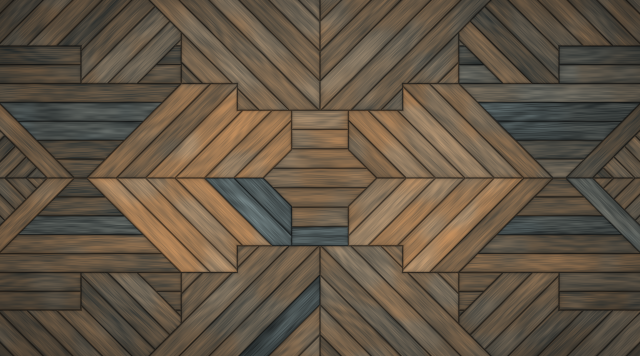
Reproduce this texture procedurally as a Shadertoy shader.

```glsl
#define SPAN 4.26          // layout units over the canvas height
#define DIAG 0.7071        // scale of 45 degree distances
#define SEAM_WIDTH 0.005
#define SEAM_DEPTH 0.50
#define GRAIN 0.38
#define PLANK_VARIETY 0.13
#define VIGNETTE 0.36

// Wood kinds, in laying order
const int ROWS = 0, CORNER = 1, VEE = 2, CHEVRON = 3, CORE = 4, BAND = 5, INSET = 6;

struct Wood {
    float seam;    // distance to the border of the panel
    vec2 grain;    // position along and across the planks
    float width;
    int kind;
};

float hash(vec2 p) {
    return fract(sin(dot(p, vec2(127.1, 311.7))) * 43758.5);
}

float noise(vec2 p) {
    vec2 i = floor(p), f = fract(p);
    f = f * f * (3.0 - 2.0 * f);
    return mix(mix(hash(i), hash(i + vec2(1, 0)), f.x),
               mix(hash(i + vec2(0, 1)), hash(i + vec2(1, 1)), f.x), f.y);
}

// Lays a panel over the earlier ones where its distance d is negative
void lay(inout Wood w, float d, vec2 grain, float width, int kind) {
    if (d < 0.0) w = Wood(-d, grain, width, kind);
    else w.seam = min(w.seam, d);
}

Wood layPanels(vec2 p) {
    vec2 q = abs(p);
    float s = (q.x + q.y) * DIAG, t = (q.x - q.y) * DIAG;
    Wood w = Wood(9.0, p, 0.226, ROWS);

    float corner = max(3.32 * DIAG - s, min(1.58 - q.y, max(1.13 - q.y, q.x - 2.86)));
    lay(w, corner, vec2(t, s - 3.32 * DIAG), 0.25, CORNER);

    float vee = max(0.81 - q.y, min(t + 0.06, q.x - 1.66));
    lay(w, vee, vec2(s, t + 0.06), 0.253, VEE);

    float chevron = max(max(s - 2.79 * DIAG, q.y - 1.13), min(q.y - 0.81, 0.99 - q.x));
    lay(w, chevron, vec2(t, s - 0.68 * DIAG), 0.2487, CHEVRON);

    float core = max(q.y - 0.81, min(q.x - 0.34, s - 0.68 * DIAG));
    lay(w, core, p + vec2(0.0, 0.1165), 0.233, CORE);

    lay(w, 2.94 * DIAG - t, vec2(s, t - 2.94 * DIAG), 0.23, BAND);
    lay(w, 3.26 * DIAG - t, vec2(t, s - 3.26 * DIAG), 0.18, INSET);

    // Joints on the mirror axes
    if (w.kind == VEE) w.seam = min(w.seam, q.x);
    if (w.kind == CHEVRON || w.kind >= BAND) w.seam = min(w.seam, q.y);
    return w;
}

// Lightness in x and weathering in y of one plank; side is 1 on the right and top
vec2 plankTone(int kind, float row, vec2 side) {
    bool lowerLeft = side.x + side.y == 0.0;
    if (kind == ROWS) {
        bool slate = row == 2.0 || row == 3.0 || row == -3.0;
        bool warm = row == -4.0 - side.x;
        return slate ? vec2(0.30, 0.75) : vec2(warm ? 0.45 : 0.36, 0.35 * side.x * side.y);
    }
    if (kind == CHEVRON) {
        if (lowerLeft && row < 2.0) return vec2(0.31, 0.95);
        float outer = step(4.0, row) * side.y + step(5.0, row) * side.x * (1.0 - side.y);
        float inner = step(row, 0.0) * side.x;
        return vec2(0.60 - 0.12 * outer - 0.10 * inner, 0.0);
    }
    if (kind == VEE) return lowerLeft && row == -4.0 ? vec2(0.29, 0.9) : vec2(0.46, 0.1);
    if (kind == CORE) return row == -3.0 ? vec2(0.30, 0.9) : vec2(0.46, 0.0);
    if (kind == BAND) return vec2(0.45 - 0.09 * side.x, 0.7 * side.x * (1.0 - side.y));
    return vec2(0.41, 0.1);
}

// Streaks, wavy growth rings and broad stains
float woodGrain(vec2 g, float seed) {
    g += vec2(seed * 37.0, seed * 19.0);
    float streaks = 0.45 * noise(g * vec2(2.5, 34.0)) + 0.55 * noise(g * vec2(7.0, 85.0));
    float bend = noise(g * vec2(1.4, 5.0));
    float rings = 0.5 + 0.5 * sin(g.y * 52.0 + bend * 15.0);
    float stains = noise(g * vec2(2.5, 7.0));
    return 0.56 * streaks + 0.14 * rings + 0.30 * stains;
}

void mainImage(out vec4 fragColor, in vec2 fragCoord) {
    vec2 uv = fragCoord / iResolution.xy;
    vec2 p = (fragCoord - 0.5 * iResolution.xy) / iResolution.y * SPAN;
    float pixel = SPAN / iResolution.y;
    Wood w = layPanels(p);

    // Individual plank
    float row = floor(w.grain.y / w.width);
    float across = (fract(w.grain.y / w.width) - 0.5) * w.width;
    float seam = min(w.seam, 0.5 * w.width - abs(across));
    vec2 side = w.kind == CORE ? vec2(0.0) : step(vec2(0.0), p);
    vec2 plank = vec2(row + 23.0 * float(w.kind), side.x + 2.0 * side.y);
    float seed = hash(plank + 3.7);

    // Tone and colour, brightest around the centre
    vec2 finish = plankTone(w.kind, row, side);
    float tone = finish.x + PLANK_VARIETY * (seed - 0.5);
    tone += GRAIN * (woodGrain(w.grain, seed) - 0.5);
    tone += 0.04 * exp(-dot(p, p) * 0.4);
    vec3 warmWood = vec3(tone, 0.10 + 0.60 * tone, 0.16 + 0.27 * tone);
    vec3 coldWood = vec3(0.82, 0.93, 0.94) * (tone + 0.03);
    float patina = 0.25 * smoothstep(0.4, 0.8, noise(p * 2.5 + seed * 9.0));
    vec3 color = mix(warmWood, coldWood, min(finish.y + patina, 1.0));

    // Dark joints with soft, worn edges
    float line = 1.0 - smoothstep(SEAM_WIDTH - 0.5 * pixel, SEAM_WIDTH + pixel, seam);
    color *= 1.0 - SEAM_DEPTH * line;
    color *= 1.0 - 0.22 * exp(-seam * 38.0);

    // Darkened borders
    vec2 rim = abs(uv - 0.5) * 2.0;
    color *= 1.0 - VIGNETTE * smoothstep(0.65, 1.6, length(rim));
    fragColor = vec4(clamp(color, 0.0, 1.0), 1.0);
}
```
